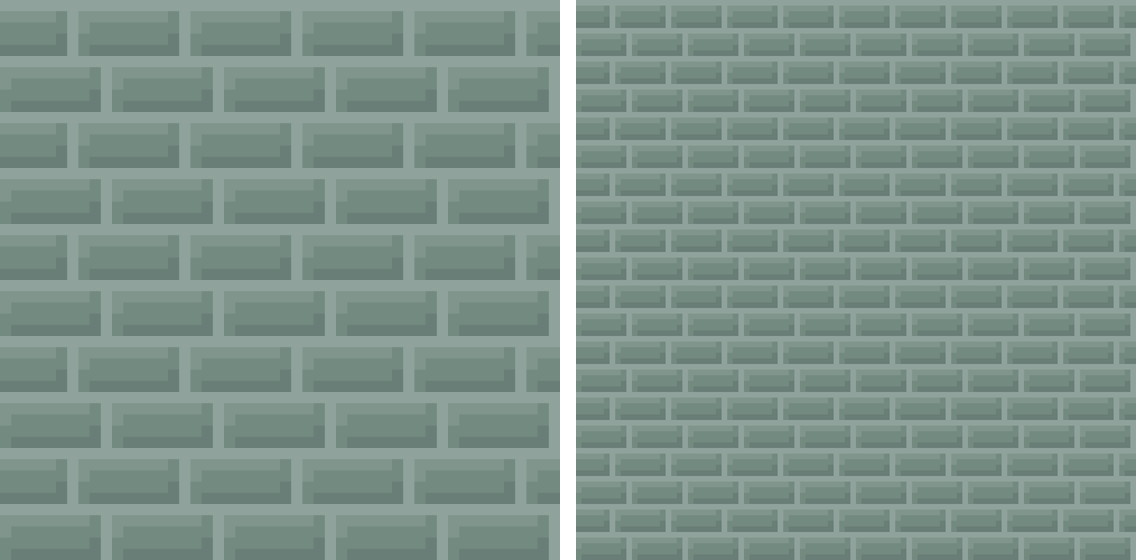
Left: one tile. Right: repeated 2 by 2.
This texture is drawn by a WebGL 2 fragment shader. Its source:

```glsl
#version 300 es
precision highp float;

uniform vec2 u_resolution;
out vec4 outColor;

const vec2 REPEATS = vec2(5.0, 10.0);  // bricks across, courses up
const vec2 PERIOD = vec2(10.0, 5.0);   // cells per brick with its joint
const vec2 BRICK = vec2(9.0, 4.0);     // cells per brick face
const float COURSE_SHIFT = 7.0;        // cells, on every second course

const vec3 MORTAR = vec3(0.565, 0.635, 0.610);
const vec3 FACE = vec3(0.450, 0.543, 0.503);
const vec3 LIGHT = vec3(0.502, 0.588, 0.549);
const vec3 SHADE = vec3(0.408, 0.494, 0.463);

// Smooth coverage of an axis-aligned box; blur is one pixel in cells.
float boxMask(vec2 p, vec2 low, vec2 high, vec2 blur) {
    vec2 inside = clamp(min(p - low, high - p) / blur + 0.5, 0.0, 1.0);
    return inside.x * inside.y;
}

// Brick-local cell position, wrapping in the middle of the joints.
vec2 brickCell(vec2 cell) {
    float course = floor((cell.y + 0.5) / PERIOD.y);
    cell.x -= COURSE_SHIFT * mod(course, 2.0);
    return mod(cell + 0.5, PERIOD) - 0.5;
}

// Bevelled face: lit along the top left, shaded along the bottom right.
vec3 brickColor(vec2 p, vec2 blur) {
    float topEdge = boxMask(p, vec2(-1.0, 3.0), vec2(8.0, 5.0), blur);
    float leftEdge = boxMask(p, vec2(-1.0, 2.0), vec2(1.0, 5.0), blur);
    float bottomEdge = boxMask(p, vec2(1.0, -1.0), vec2(10.0, 1.0), blur);
    float rightEdge = boxMask(p, vec2(8.0, -1.0), vec2(10.0, 2.0), blur);
    vec3 color = mix(FACE, LIGHT, max(topEdge, leftEdge));
    return mix(color, SHADE, max(bottomEdge, rightEdge));
}

void main() {
    vec2 cells = REPEATS * PERIOD;
    vec2 blur = cells / u_resolution;
    vec2 p = brickCell(gl_FragCoord.xy / u_resolution * cells);

    // Lay the brick over the mortar
    float brick = boxMask(p, vec2(0.0), BRICK, blur);
    outColor = vec4(mix(MORTAR, brickColor(p, blur), brick), 1.0);
}
```
